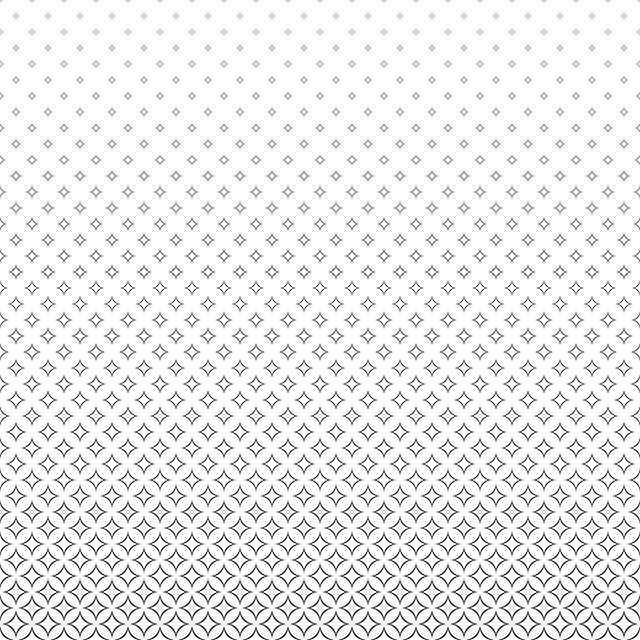
A WebGL 2 fragment shader for this pattern:

```glsl
#version 300 es
precision highp float;

#define ROWS 40.0         // star rows over the canvas height
#define RADIUS_BOTTOM 1.0 // tip length in row spacings, lower edge
#define RADIUS_TOP 0.21   // tip length in row spacings, upper edge
#define HOLE_SCALE 0.78   // hollow star relative to its outline
#define INK 0.03
#define SAMPLES 4         // subsamples per pixel side

uniform vec2 u_resolution;
out vec4 fragColor;

// Four-pointed star bounded by quarter circles; negative inside
float starDistance(vec2 p, float radius) {
    vec2 q = abs(p);
    float arcs = radius - length(q - radius);
    float tips = max(q.x, q.y) - radius;
    return max(arcs, tips);
}

// Centre of the diamond cell in a checkerboard lattice
vec2 latticeCentre(vec2 p) {
    vec2 cell = floor(0.5 * vec2(p.x + p.y, p.x - p.y) + 0.5);
    return vec2(cell.x + cell.y, cell.x - cell.y);
}

// Ink coverage of the hollow star that owns this point
float starInk(vec2 p, float edge) {
    vec2 centre = latticeCentre(p);
    float radius = mix(RADIUS_BOTTOM, RADIUS_TOP, centre.y / ROWS);
    float outer = starDistance(p - centre, radius);
    float inner = starDistance(p - centre, radius * HOLE_SCALE);
    float ring = max(outer, -inner);
    return clamp(0.5 - ring / edge, 0.0, 1.0);
}

void main() {
    float pixel = ROWS / u_resolution.y;
    float subpixel = pixel / float(SAMPLES);

    // Average subsamples so the hairline tips fade evenly
    float ink = 0.0;
    for (int y = 0; y < SAMPLES; y++) {
        for (int x = 0; x < SAMPLES; x++) {
            vec2 offset = (vec2(x, y) + 0.5) / float(SAMPLES) - 0.5;
            ink += starInk((gl_FragCoord.xy + offset) * pixel, subpixel);
        }
    }
    ink /= float(SAMPLES * SAMPLES);

    fragColor = vec4(vec3(mix(1.0, INK, ink)), 1.0);
}
```
